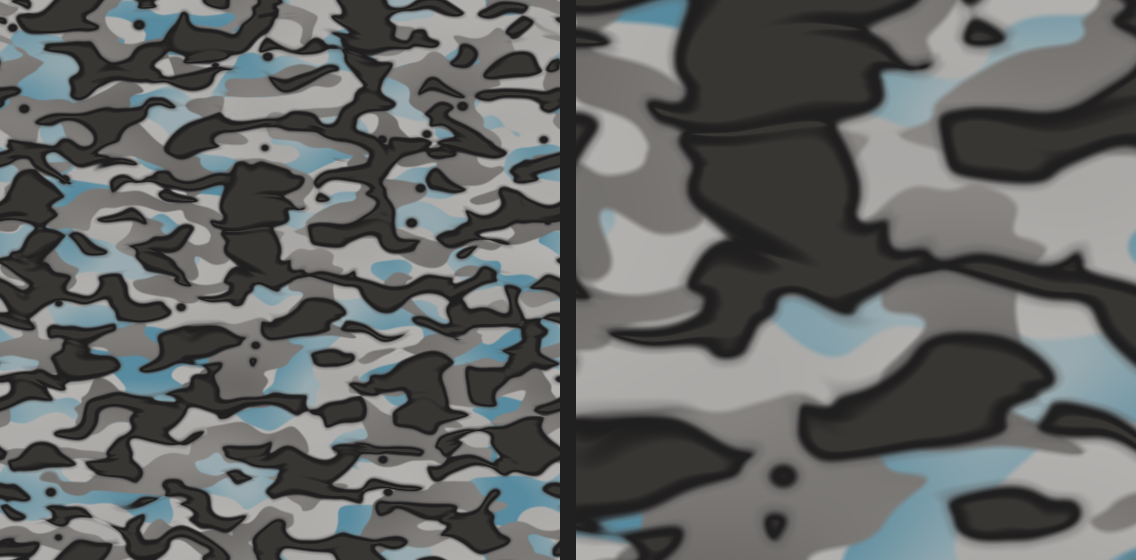
Left: the whole. Right: its middle third, enlarged.
Give the GLSL for this pattern, as a WebGL 2 fragment shader.

```glsl
#version 300 es
precision highp float;

uniform vec2 u_resolution;
out vec4 fragColor;

#define BLACK_CELLS vec2(10.0, 20.0)
#define GREY_CELLS vec2(8.0, 17.0)
#define BLUE_CELLS vec2(6.0, 12.0)
#define WARP_CELLS vec2(11.0, 13.0)
#define WARP_AMOUNT vec2(0.06, 0.035)
#define COVERAGE_LEVEL 0.07
#define SOFTNESS 0.0026
#define HALO_WIDTH 0.007
#define DOT_CELLS 14.0
#define DOT_CHANCE 0.13

const vec3 LIGHT_GREY = vec3(0.685, 0.68, 0.67);
const vec3 MID_GREY = vec3(0.48, 0.47, 0.46);
const vec3 HALO_GREY = vec3(0.34, 0.34, 0.34);
const vec3 RIM_BLACK = vec3(0.125, 0.12, 0.12);
const vec3 CORE_BLACK = vec3(0.215, 0.21, 0.20);
const vec3 DEEP_BLUE = vec3(0.34, 0.54, 0.62);
const vec3 PALE_BLUE = vec3(0.60, 0.67, 0.69);

// Integer hash of a cell and a seed, giving three values in 0..1
vec3 hash(vec2 cell, float seed) {
    uvec3 v = uvec3(cell, seed) * 1664525u + 1013904223u;
    v.x += v.y * v.z; v.y += v.z * v.x; v.z += v.x * v.y;
    v ^= v >> 16u;
    v.x += v.y * v.z; v.y += v.z * v.x; v.z += v.x * v.y;
    return vec3(v >> 8u) / 16777216.0;
}

float cornerSlope(vec2 cell, vec2 offset, vec2 cells, float seed) {
    float angle = 6.2831853 * hash(mod(cell, cells), seed).x;
    return dot(vec2(cos(angle), sin(angle)), offset);
}

// Gradient noise that wraps over the unit square
float noise(vec2 uv, vec2 cells, float seed) {
    vec2 p = uv * cells;
    vec2 cell = floor(p);
    vec2 f = p - cell;
    vec2 w = f * f * f * (f * (f * 6.0 - 15.0) + 10.0);
    vec2 e = vec2(1.0, 0.0);
    float bottom = mix(cornerSlope(cell, f, cells, seed),
                       cornerSlope(cell + e.xy, f - e.xy, cells, seed), w.x);
    float top = mix(cornerSlope(cell + e.yx, f - e.yx, cells, seed),
                    cornerSlope(cell + e.xx, f - e.xx, cells, seed), w.x);
    return mix(bottom, top, w.y);
}

// Warped two-octave field, positive inside the blotches
float blotchField(vec2 uv, vec2 cells, float seed) {
    vec2 warp = vec2(noise(uv, WARP_CELLS, seed + 1.0),
                     noise(uv, WARP_CELLS, seed + 2.0));
    uv += WARP_AMOUNT * warp;
    return noise(uv, cells, seed + 3.0)
         + 0.45 * noise(uv, 2.0 * cells - 3.0, seed + 4.0) - COVERAGE_LEVEL;
}

// Approximate signed distance to the blotch outline, in canvas units
float blotchDistance(vec2 uv, vec2 cells, float seed) {
    vec2 stepSize = vec2(0.0015, 0.0);
    float field = blotchField(uv, cells, seed);
    vec2 slope = vec2(blotchField(uv + stepSize.xy, cells, seed),
                      blotchField(uv + stepSize.yx, cells, seed)) - field;
    return field / max(length(slope) / stepSize.x, 4.0);
}

// Sparse small round specks, one at most per cell
float dotDistance(vec2 uv) {
    vec2 p = uv * DOT_CELLS;
    vec2 cell = mod(floor(p), DOT_CELLS);
    vec3 random = hash(cell, 71.0);
    vec2 offset = (fract(p) - mix(vec2(0.27), vec2(0.73), random.xy)) / DOT_CELLS;
    float radius = mix(0.005, 0.009, hash(cell, 72.0).x);
    return random.z < DOT_CHANCE ? radius - length(offset * vec2(0.85, 1.0)) : -1.0;
}

float coverage(float dist) {
    float soft = max(SOFTNESS, 0.7 / u_resolution.y);
    return smoothstep(-soft, soft, dist);
}

void main() {
    vec2 uv = gl_FragCoord.xy / u_resolution;
    float tone = noise(uv, vec2(5.0, 8.0), 61.0);

    // Light ground with soft blue patches
    vec3 color = LIGHT_GREY + 0.05 * tone;
    float blueTone = clamp(0.55 + 1.7 * noise(uv, vec2(6.0, 7.0), 62.0), 0.0, 1.0);
    vec3 blue = mix(DEEP_BLUE, PALE_BLUE, blueTone);
    color = mix(color, blue, coverage(blotchDistance(uv, BLUE_CELLS, 11.0)));

    // Mid grey blotches
    float greyDist = blotchDistance(uv, GREY_CELLS, 21.0);
    color = mix(color, MID_GREY - 0.12 * tone, coverage(greyDist));

    // Black strokes and specks: faint halo, dark rim, paler core
    float blackDist = max(blotchDistance(uv, BLACK_CELLS, 31.0), dotDistance(uv));
    color = mix(color, HALO_GREY, 0.45 * smoothstep(-HALO_WIDTH, 0.0, blackDist));
    vec3 black = mix(RIM_BLACK, CORE_BLACK, smoothstep(0.004, 0.013, blackDist));
    color = mix(color, black, coverage(blackDist));

    fragColor = vec4(color, 1.0);
}
```
